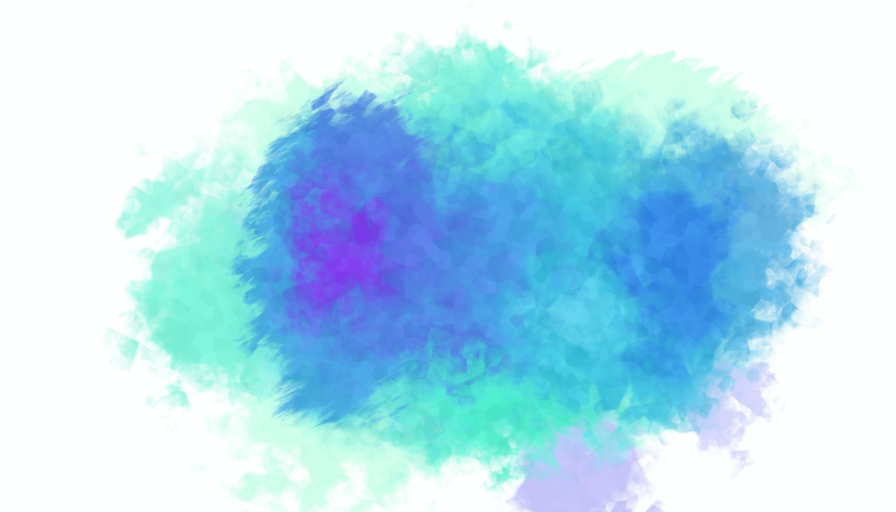
Give the GLSL for this background, as a WebGL 2 fragment shader.

```glsl
#version 300 es
precision highp float;
// Watercolour cloud on white paper: soft elliptical washes are glazed in order.
// Layered cellular noise shifts the sampling point of each wash in small flat
// facets, which gives overlapping dabs inside and ragged, bleeding edges outside.
uniform vec2 u_resolution;
out vec4 fragColor;

vec2 hash2(vec2 cell) {
    vec3 h = fract(cell.xyx * vec3(0.1031, 0.1030, 0.0973));
    h += dot(h, h.yzx + 33.33);
    return fract((h.xx + h.yz) * h.zy);
}

// Random offset of the nearest cell, blended narrowly across cell borders.
vec2 facet(vec2 p) {
    vec2 cell = floor(p), local = p - cell, sum = vec2(0.0);
    float total = 0.0;
    for (int y = -1; y <= 1; y++)
    for (int x = -1; x <= 1; x++) {
        vec2 step2 = vec2(x, y);
        vec2 toSite = step2 + hash2(cell + step2) - local;
        float weight = exp(-22.0 * dot(toSite, toSite));
        sum += weight * (hash2(cell + step2 + 71.0) - 0.5);
        total += weight;
    }
    return sum / max(total, 1e-12);
}

// Facets from broad dabs down to fine flecks.
vec2 dabs(vec2 p, float scale, float amount) {
    vec2 shift = vec2(0.0);
    for (int i = 0; i < 4; i++) {
        shift += amount * facet(p * scale + float(i) * 17.3);
        p = mat2(0.8, 0.6, -0.6, 0.8) * p;
        scale *= 1.9;
        amount *= 0.68;
    }
    return shift;
}

// Glaze one ellipse of pigment; softness is the faded part of its radius.
vec3 wash(vec3 base, vec2 p, vec2 center, vec2 radius, float softness, vec3 tint, float strength) {
    float d = length((p - center) / radius);
    return mix(base, tint, strength * (1.0 - smoothstep(1.0 - softness, 1.0, d)));
}

void main() {
    vec2 p = gl_FragCoord.xy / u_resolution.y;
    vec2 q = p + dabs(p, 10.0, 0.085);
    vec2 r = p + dabs(p + 5.0, 14.0, 0.065);
    // Stretched facets leave slanted bristle marks.
    vec2 slant = mat2(0.85, -0.53, 0.53, 0.85) * p;
    vec2 s = p + dabs(slant * vec2(0.55, 1.6) + 9.0, 17.0, 0.048);

    vec3 paper = vec3(0.995, 1.0, 1.0);
    vec3 paleMint = vec3(0.78, 1.0, 0.91);
    vec3 mint = vec3(0.49, 0.95, 0.85);
    vec3 green = vec3(0.30, 0.93, 0.80);
    vec3 cyan = vec3(0.22, 0.75, 0.87);
    vec3 sky = vec3(0.29, 0.61, 0.89);
    vec3 blue = vec3(0.21, 0.52, 0.90);
    vec3 indigo = vec3(0.35, 0.43, 0.89);
    vec3 violet = vec3(0.50, 0.24, 0.93);
    vec3 lavender = vec3(0.76, 0.76, 0.98);

    // Pale outer bleeds
    vec3 c = paper;
    c = wash(c, q, vec2(0.68, 0.15), vec2(0.29, 0.15), 0.45, paleMint, 0.90);
    c = wash(c, s, vec2(1.27, 0.76), vec2(0.25, 0.14), 0.25, paleMint, 0.85);
    c = wash(c, r, vec2(0.64, 0.77), vec2(0.23, 0.13), 0.50, paleMint, 0.85);
    c = wash(c, q, vec2(1.57, 0.64), vec2(0.10, 0.11), 0.60, paleMint, 0.35);
    c = wash(c, r, vec2(1.40, 0.23), vec2(0.10, 0.13), 0.45, lavender, 0.65);
    c = wash(c, q, vec2(1.14, 0.06), vec2(0.17, 0.14), 0.50, lavender, 0.95);

    // Mint and cyan body
    c = wash(c, q, vec2(0.41, 0.50), vec2(0.15, 0.27), 0.60, mint, 0.75);
    c = wash(c, r, vec2(0.40, 0.35), vec2(0.19, 0.18), 0.65, mint, 0.95);
    c = wash(c, q, vec2(0.94, 0.78), vec2(0.25, 0.16), 0.55, mint, 0.90);
    c = wash(c, r, vec2(0.93, 0.46), vec2(0.61, 0.41), 0.35, mint, 0.95);
    c = wash(c, q, vec2(0.99, 0.48), vec2(0.62, 0.41), 0.65, cyan, 0.97);
    c = wash(c, r, vec2(1.00, 0.20), vec2(0.25, 0.13), 0.85, green, 0.95);
    c = wash(c, q, vec2(1.23, 0.30), vec2(0.26, 0.18), 0.65, cyan, 0.85);

    // Left blue mass with a violet heart
    c = wash(c, s, vec2(0.66, 0.48), vec2(0.19, 0.33), 0.22, mix(cyan, sky, 0.65), 0.90);
    c = wash(c, s, vec2(0.71, 0.72), vec2(0.12, 0.12), 0.45, mix(sky, indigo, 0.45), 0.85);
    c = wash(c, q, vec2(0.93, 0.52), vec2(0.25, 0.25), 0.65, sky, 0.90);
    c = wash(c, r, vec2(0.74, 0.51), vec2(0.29, 0.30), 0.85, indigo, 0.95);
    c = wash(c, q, vec2(0.88, 0.34), vec2(0.16, 0.09), 0.85, indigo, 0.65);
    c = wash(c, r, vec2(0.65, 0.51), vec2(0.14, 0.18), 0.95, violet, 1.00);

    // Right blue mass and the light gap beside it
    c = wash(c, r, vec2(1.38, 0.54), vec2(0.23, 0.26), 0.45, mix(cyan, sky, 0.60), 0.85);
    c = wash(c, q, vec2(1.45, 0.57), vec2(0.13, 0.17), 0.75, vec3(0.44, 0.71, 0.87), 0.55);
    c = wash(c, q, vec2(1.31, 0.47), vec2(0.17, 0.26), 0.90, blue, 0.95);
    c = wash(c, r, vec2(1.13, 0.39), vec2(0.15, 0.09), 0.90, vec3(0.40, 0.84, 0.94), 0.85);

    // Pigment grain, strongest where the paint is thick
    float pigment = clamp(1.0 - c.r, 0.0, 1.0);
    c += pigment * 0.07 * facet(p * 38.0).x + pigment * 0.05 * facet(p * 19.0 + 3.0).y;
    fragColor = vec4(clamp(c, 0.0, 1.0), 1.0);
}
```
